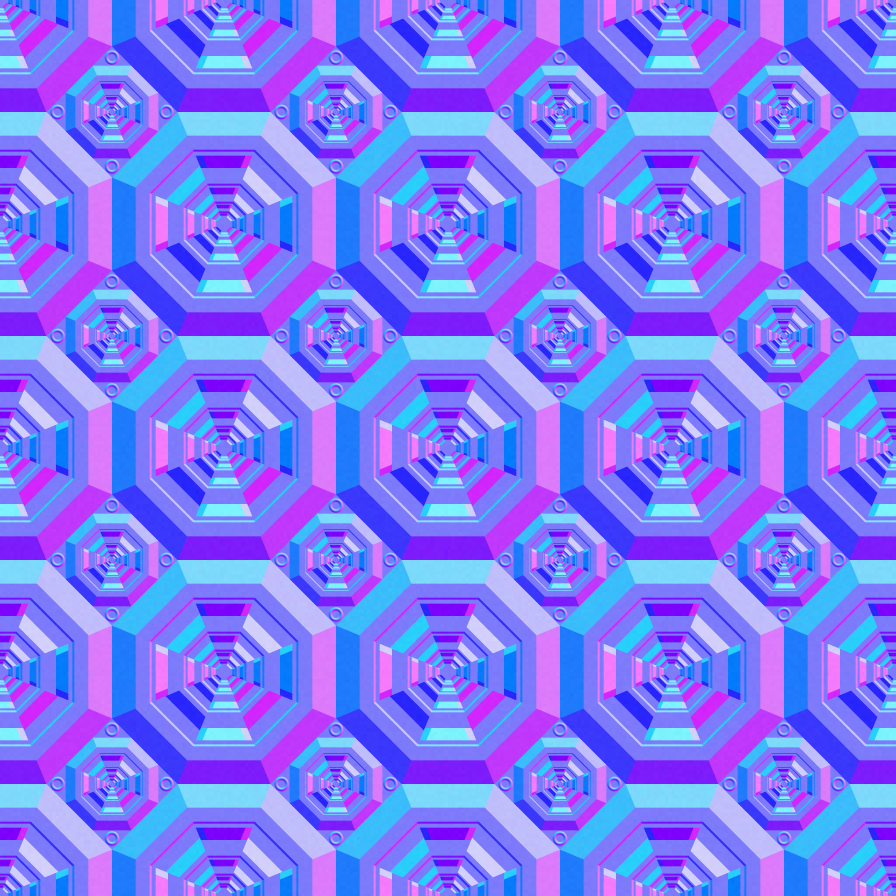
Reproduce this texture map procedurally as a WebGL 1 fragment shader.

```glsl
precision highp float;
// Tangent-space normal map of stepped octagonal studs on a 4 by 4 grid.
// Large studs sit on the grid points, small copies fill the diamonds between
// them, and a raised ring marks each diamond corner. Edges are supersampled.
uniform vec2 u_resolution;

const float REPEATS = 4.0;
const float EIGHTH_TURN = 0.78539816;
const float SMALL_SCALE = 0.41421356;
const float STEP_RATIO = 0.53;
const float OUTER_SLOPE = 0.37;
const float INNER_SLOPE = 0.47;

float hash(vec2 p) {
  return fract(sin(dot(p, vec2(127.1, 311.7))) * 43758.5453);
}

float band(float x, float lo, float hi) {
  return step(lo, x) * step(x, hi);
}

// Index of the octagon side that faces p, counted from the right
float sideIndex(vec2 p) {
  return floor(atan(p.y, p.x + 1e-6) / EIGHTH_TURN + 0.5);
}

vec2 sideDirection(float side) {
  return vec2(cos(side * EIGHTH_TURN), sin(side * EIGHTH_TURN));
}

// Distance to the facing side, 1 on an octagon of unit apothem
float octagonRadius(vec2 p) {
  return dot(p, sideDirection(sideIndex(p)));
}

// One terrace: sunken rim, wedges on the straight sides, diagonal bevels
vec2 terraceSlope(float d, float along, vec2 dir, float diagonal, float size) {
  vec2 tangent = vec2(-dir.y, dir.x);
  float r = d / size;
  float t = along / size;

  vec2 slope = -dir * 0.42 * band(d, 0.645 * size, 0.645 * size + 0.018);

  float cap = step(r * SMALL_SCALE - 0.06, abs(t));
  vec2 capDir = normalize(sign(t) * tangent - dir);
  vec2 wedge = mix(-dir, capDir, cap) * INNER_SLOPE;
  slope += wedge * band(r, 0.50, 0.61) * (1.0 - diagonal);

  slope += dir * INNER_SLOPE * band(r, 0.40, 0.52) * diagonal;
  return slope;
}

// Whole stud of unit apothem: outer bevel and four nested terraces
vec2 studSlope(vec2 p) {
  float side = sideIndex(p);
  vec2 dir = sideDirection(side);
  float diagonal = step(0.5, mod(side, 2.0));
  float d = dot(p, dir);
  float along = dot(p, vec2(-dir.y, dir.x));

  vec2 slope = dir * OUTER_SLOPE * band(d, 0.79, 1.0);
  float size = 1.0;
  for (int i = 0; i < 4; i++) {
    slope += terraceSlope(d, along, dir, diagonal, size);
    size *= STEP_RATIO;
  }
  return slope;
}

// Rounded ring on each of the four axes around a small stud
vec2 ringSlope(vec2 p, float offset, float radius, float halfWidth) {
  vec2 axis = abs(p.x) > abs(p.y) ? vec2(sign(p.x), 0.0) : vec2(0.0, sign(p.y));
  vec2 c = p - axis * offset;
  float across = (length(c) - radius) / halfWidth;
  float profile = clamp(across * 2.0, -1.0, 1.0) * step(abs(across), 1.0);
  return c / max(length(c), 1e-4) * profile * 0.4;
}

// Slope of the full surface; half a cell is one unit
vec2 surfaceSlope(vec2 uv) {
  vec2 large = 2.0 * fract(uv * REPEATS + 0.5) - 1.0;
  vec2 small = 2.0 * fract(uv * REPEATS) - 1.0;
  if (octagonRadius(large) < 1.0) return studSlope(large);
  return studSlope(small / SMALL_SCALE) + ringSlope(small, 0.486, 0.049, 0.016);
}

void main() {
  vec2 uv = gl_FragCoord.xy / u_resolution;

  // Average a 3 by 3 grid of samples inside the pixel
  vec2 slope = vec2(0.0);
  for (int y = 0; y < 3; y++) {
    for (int x = 0; x < 3; x++) {
      vec2 jitter = (vec2(float(x), float(y)) - 1.0) / 3.0;
      slope += surfaceSlope(uv + jitter / u_resolution);
    }
  }
  slope /= 9.0;

  // Fine grain on a whole number of cells
  vec2 cell = mod(floor(uv * 256.0), 256.0);
  vec2 grain = vec2(hash(cell), hash(cell + 17.3)) - 0.5;

  vec2 tint = vec2(0.49, 0.48) + slope + grain * 0.025;
  gl_FragColor = vec4(clamp(tint, 0.0, 1.0), 0.985, 1.0);
}
```
